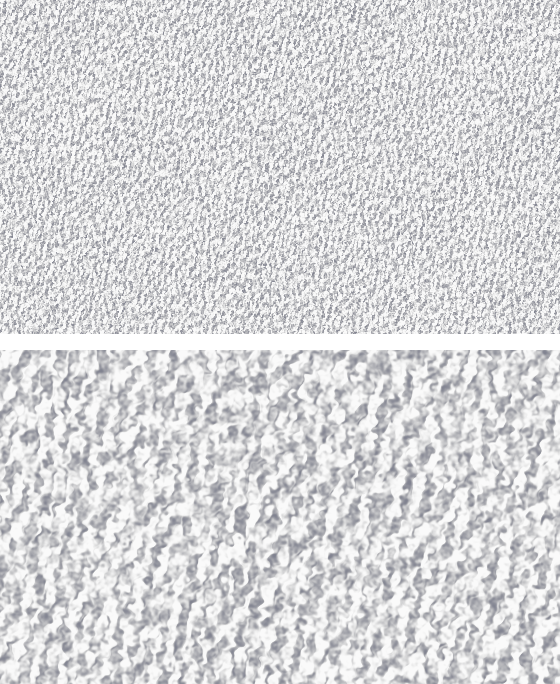
Top: the whole. Bottom: its middle third, enlarged.
Give the GLSL for this texture, as a Shadertoy shader.

```glsl
// Rough white stucco: pale raised grains with ragged blue-grey hollows.
// Stretched, tilted gradient noise with crisp edges makes the hollows, sidelit
// bumps and fine grit break them up, and a tone curve gives plaster colours.

const float TAU = 6.2831853;
const float NOISE_SPREAD = 0.21;   // standard deviation of gradientNoise
const float HOLLOW_SPREAD = 0.22;  // the same for a half-strength relief
const float RELIEF_SPREAD = 0.27;  // the same for a full relief
const float CRISP_SPREAD = 0.59;   // the same after crisp

float hash(vec2 cell) {
    return fract(sin(dot(cell, vec2(127.1, 311.7))) * 43758.5453);
}

// Dot product of a cell corner's random direction with the offset to it
float cornerSlope(vec2 cell, vec2 offset) {
    float angle = TAU * hash(cell);
    return dot(vec2(cos(angle), sin(angle)), offset);
}

float gradientNoise(vec2 p) {
    vec2 cell = floor(p);
    vec2 f = fract(p);
    vec2 blend = f * f * (3.0 - 2.0 * f);
    vec2 right = vec2(1.0, 0.0);
    vec2 up = vec2(0.0, 1.0);
    float low = mix(cornerSlope(cell, f),
                    cornerSlope(cell + right, f - right), blend.x);
    float high = mix(cornerSlope(cell + up, f - up),
                     cornerSlope(cell + 1.0, f - 1.0), blend.x);
    return mix(low, high, blend.y);
}

// Height less a share of the height towards the light
float sidelitRelief(vec2 p, vec2 towardLight, float strength) {
    return gradientNoise(p) - strength * gradientNoise(p + towardLight);
}

// Flatten peaks and floors, which leaves steeper edges between them
float crisp(float height) {
    return height * inversesqrt(1.0 + height * height);
}

// Turn the plane clockwise so that upright grain leans to the right
vec2 tilt(vec2 p, float angle) {
    float c = cos(angle);
    float s = sin(angle);
    return vec2(c * p.x - s * p.y, s * p.x + c * p.y);
}

// Small displacement that makes outlines ragged
vec2 ragged(vec2 p, float frequency, float amount) {
    return amount * vec2(gradientNoise(p * frequency + 5.3),
                         gradientNoise(p * frequency + 71.9));
}

// Surface brightness with zero mean and a spread of about one
float stucco(vec2 p) {
    vec2 grain = tilt(p, 0.19) + ragged(p, 140.0, 0.008);
    float hollows = sidelitRelief(grain * vec2(102.0, 52.0),
                                  vec2(0.65, -0.12), 0.5) / HOLLOW_SPREAD;
    float bumps = sidelitRelief(tilt(grain, 0.12) * vec2(160.0, 108.0) + 31.7,
                                vec2(0.45, -0.35), 1.0) / RELIEF_SPREAD;
    float grit = gradientNoise(tilt(p, 0.7) * 225.0 + 9.4) / NOISE_SPREAD;
    float patches = gradientNoise(tilt(p, 0.5) * 5.0 + 43.0) / NOISE_SPREAD;
    return 0.84 * crisp(hollows) / CRISP_SPREAD
         + 0.42 * bumps + 0.30 * grit + 0.04 * patches;
}

// Neutral white in the light, turning bluish in the hollows
vec3 plasterColor(float light) {
    float shade = 1.0 - light;
    vec3 shadowTint = vec3(0.0, 0.008, 0.062);
    return vec3(mix(0.50, 0.98, light)) + shadowTint * shade * shade;
}

void mainImage(out vec4 fragColor, in vec2 fragCoord) {
    vec2 p = fragCoord / iResolution.y;
    float light = smoothstep(-3.0, 1.4, stucco(p));
    fragColor = vec4(plasterColor(light), 1.0);
}
```
